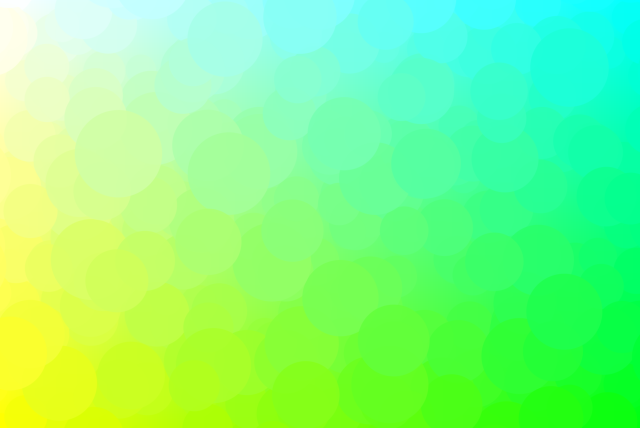
Write a Shadertoy shader that draws this background.

```glsl
const int LAYERS = 6;
const float CELL_BACK = 0.13;     // grid pitch of the rear layer, in canvas heights
const float CELL_FRONT = 0.21;    // grid pitch of the front layer
const float RADIUS_MIN = 0.27;    // disc radii, in cells
const float RADIUS_MAX = 0.50;
const float DENSITY_BACK = 0.95;  // share of cells that hold a disc
const float DENSITY_FRONT = 0.50;
const float OPACITY = 0.88;
const vec2 LAYER_SHIFT = vec2(0.37, 0.61);

// Corner colours of the backdrop
const vec3 YELLOW = vec3(1.0, 1.0, 0.0);
const vec3 GREEN = vec3(0.0, 1.0, 0.05);
const vec3 WHITE = vec3(1.0);
const vec3 CYAN = vec3(0.0, 1.0, 1.0);

vec4 hash4(vec3 seed) {
    vec4 h = vec4(dot(seed, vec3(127.1, 311.7, 74.7)),
                  dot(seed, vec3(269.5, 183.3, 246.1)),
                  dot(seed, vec3(113.5, 271.9, 124.6)),
                  dot(seed, vec3(419.2, 371.9, 168.2)));
    return fract(sin(h) * 43758.5);
}

vec3 cornerGradient(vec2 uv) {
    uv = clamp(uv, 0.0, 1.0);
    return mix(mix(YELLOW, GREEN, uv.x), mix(WHITE, CYAN, uv.x), uv.y);
}

// Paints one layer of jittered discs, each tinted by the gradient at its centre
vec3 paintDiscs(vec3 colour, vec2 p, float aspect, float layer, float depth) {
    float cellSize = mix(CELL_BACK, CELL_FRONT, depth);
    float density = mix(DENSITY_BACK, DENSITY_FRONT, depth);
    float edge = 0.75 / iResolution.y;
    vec2 shift = LAYER_SHIFT * layer;
    vec2 homeCell = floor(p / cellSize + shift);

    for (int j = -1; j <= 1; j++) {
        for (int i = -1; i <= 1; i++) {
            vec2 cell = homeCell + vec2(i, j);
            vec4 rnd = hash4(vec3(cell, layer));
            vec2 centre = (cell + rnd.xy - shift) * cellSize;
            float radius = mix(RADIUS_MIN, RADIUS_MAX, rnd.z) * cellSize;
            float cover = 1.0 - smoothstep(-edge, edge, length(p - centre) - radius);
            cover *= step(rnd.w, density) * OPACITY;
            colour = mix(colour, cornerGradient(centre / vec2(aspect, 1.0)), cover);
        }
    }
    return colour;
}

void mainImage(out vec4 fragColor, in vec2 fragCoord) {
    float aspect = iResolution.x / iResolution.y;
    vec2 p = fragCoord / iResolution.y;

    // Smooth backdrop, then discs from small at the rear to large in front
    vec3 colour = cornerGradient(p / vec2(aspect, 1.0));
    for (int k = 0; k < LAYERS; k++) {
        float depth = float(k) / float(LAYERS - 1);
        colour = paintDiscs(colour, p, aspect, float(k), depth);
    }
    fragColor = vec4(colour, 1.0);
}
```
